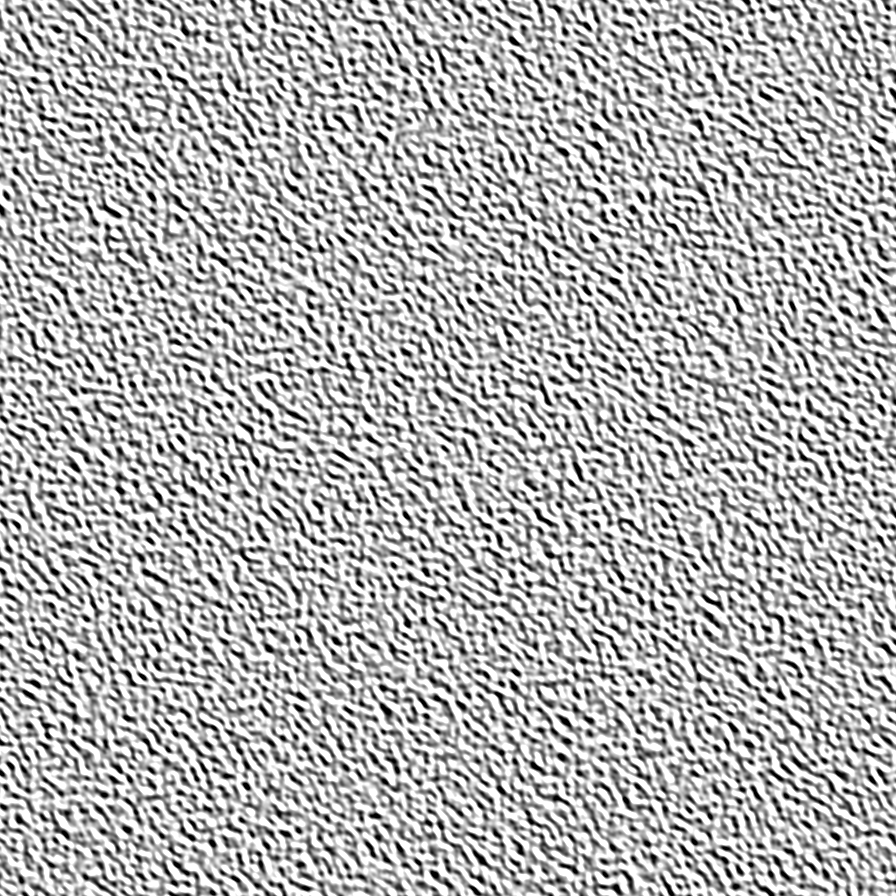
A WebGL 2 fragment shader for this texture:

```glsl
#version 300 es
precision highp float;
// Fine grey relief: short wavy grains running down to the right, lit across the grain.

uniform vec2 u_resolution;
out vec4 fragColor;

const float GRAIN_ANGLE = -0.78;             // direction of the streaks, radians
const vec2  GRAIN_CELLS = vec2(92.0, 118.0); // noise cells per canvas: along, across
const float RELIEF_STEP = 0.5;               // light offset across the grain, in cells
const float BASE_TONE   = 0.745;
const float CONTRAST    = 1.01;
const int   LAYERS      = 2;
const float LAYER_START = 0.45;              // rotation of the first layer
const float LAYER_TURN  = 0.9;               // further rotation per layer
const float TAU         = 6.2831853;

mat2 rotation(float angle) {
    float c = cos(angle), s = sin(angle);
    return mat2(c, s, -s, c);
}

// Integer hash of a lattice point, returned as a unit vector
vec2 latticeGradient(vec2 cell) {
    uvec2 k = uvec2(ivec2(cell));
    uint h = k.x * 0x9E3779B1u ^ k.y * 0x85EBCA77u;
    h = (h ^ (h >> 15)) * 0x2C1B3C6Du;
    h = (h ^ (h >> 12)) * 0x297A2D39u;
    h ^= h >> 15;
    float angle = TAU * float(h >> 8) / 16777216.0;
    return vec2(cos(angle), sin(angle));
}

float gradientNoise(vec2 p) {
    vec2 cell = floor(p);
    vec2 f = p - cell;
    vec2 fade = f * f * f * (f * (f * 6.0 - 15.0) + 10.0);
    vec2 e = vec2(1.0, 0.0);
    float n00 = dot(latticeGradient(cell), f);
    float n10 = dot(latticeGradient(cell + e.xy), f - e.xy);
    float n01 = dot(latticeGradient(cell + e.yx), f - e.yx);
    float n11 = dot(latticeGradient(cell + e.xx), f - e.xx);
    return mix(mix(n00, n10, fade.x), mix(n01, n11, fade.x), fade.y);
}

// Rotated layers hide the noise lattice
float surfaceHeight(vec2 p) {
    float height = 0.0;
    for (int i = 0; i < LAYERS; i++) {
        float layer = float(i);
        vec2 shift = vec2(217.3, 341.7) * (layer + 1.0);
        height += gradientNoise(rotation(LAYER_START + layer * LAYER_TURN) * p + shift);
    }
    return height;
}

void main() {
    vec2 uv = gl_FragCoord.xy / u_resolution.y;

    // Axes along and across the grain
    vec2 grain = rotation(-GRAIN_ANGLE) * uv * GRAIN_CELLS;

    // Height difference across the grain acts as side light
    vec2 halfStep = vec2(0.0, 0.5 * RELIEF_STEP);
    float relief = surfaceHeight(grain + halfStep) - surfaceHeight(grain - halfStep);

    float tone = clamp(BASE_TONE + CONTRAST * relief, 0.0, 1.0);
    fragColor = vec4(vec3(tone), 1.0);
}
```
